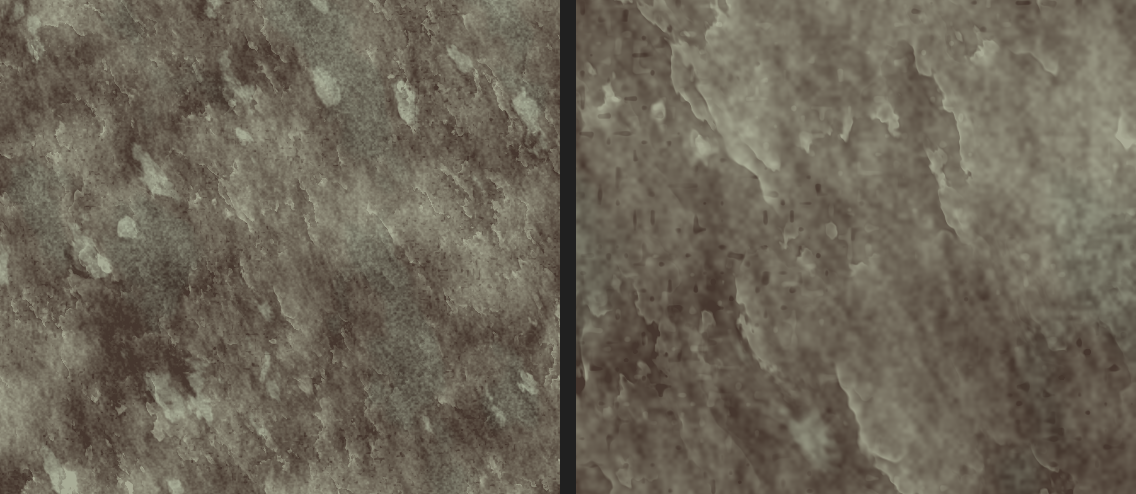
Left: the whole. Right: its middle third, enlarged.
Write a WebGL 2 fragment shader that draws this texture.

```glsl
#version 300 es
precision highp float;

uniform vec2 u_resolution;
out vec4 fragColor;

float hash(vec2 cell) {
    uvec2 k = uvec2(ivec2(cell) + 4096);
    uint n = k.x * 1597334677u ^ k.y * 3812015801u;
    n = (n ^ (n >> 15)) * 2246822519u;
    n = (n ^ (n >> 13)) * 3266489917u;
    return float((n ^ (n >> 16)) >> 8) / 16777216.0;
}

float valueNoise(vec2 p) {
    vec2 i = floor(p), f = fract(p);
    f = f * f * (3.0 - 2.0 * f);
    float low = mix(hash(i), hash(i + vec2(1, 0)), f.x);
    float high = mix(hash(i + vec2(0, 1)), hash(i + vec2(1, 1)), f.x);
    return mix(low, high, f.y);
}

// Fractal sum centred on zero
float fbm(vec2 p, int octaves) {
    float sum = 0.0, gain = 0.5;
    for (int i = 0; i < octaves; i++) {
        sum += gain * (valueNoise(p) - 0.5);
        p = mat2(1.6, 1.2, -1.2, 1.6) * p + 17.3;
        gain *= 0.55;
    }
    return sum;
}

// Broken rim along the zero line: pale above it, shaded below,
// strongest where the slope faces the light
float rim(vec2 p, vec2 toLight, float width) {
    float level = fbm(p, 5);
    float slope = level - fbm(p - toLight, 3);
    float facing = mix(0.2, 1.0, smoothstep(-0.04, 0.08, slope));
    float x = level / width;
    float pale = smoothstep(-0.35, 0.15, x) * exp(-max(x, 0.0));
    float shade = smoothstep(0.1, -0.4, x) * exp(min(x, 0.0) * 0.7);
    return facing * (pale - 0.4 * shade);
}

// Scattered elongated scars: x = pale body, y = shaded flank
vec2 scars(vec2 p, float density, float ragged) {
    vec2 g = p * density, base = floor(g), result = vec2(0);
    for (int y = -1; y <= 1; y++)
    for (int x = -1; x <= 1; x++) {
        vec2 cell = base + vec2(x, y);
        float present = step(0.45, hash(cell + 71.0));
        vec2 centre = cell + vec2(hash(cell), hash(cell + 33.0));
        float size = mix(0.08, 0.22, hash(cell + 55.0));
        vec2 d = (g - centre) / (size * vec2(0.9, 1.5));
        float body = smoothstep(1.0, 0.3, length(d) + ragged);
        float flank = smoothstep(1.3, 0.3, length(d + vec2(0.9, -0.2)) + ragged);
        result = max(result, present * vec2(body, flank * (1.0 - body)));
    }
    return result;
}

void main() {
    vec2 p = gl_FragCoord.xy / u_resolution.y;

    // Slanted frame, stretched along the grain of the surface
    vec2 q = vec2(dot(p, vec2(0.89, 0.45)), 0.65 * dot(p, vec2(0.45, -0.89)));
    vec2 warp = vec2(fbm(q * 10.0 + 3.0, 3), fbm(q * 10.0 + 41.0, 3));
    vec2 w = q + 0.03 * warp;

    // Broad stains and a few speckled grey basins
    float stain = fbm(p * 7.0 + 0.3 * warp + 9.0, 6);
    float mottle = fbm(w * 30.0 + 60.0, 4);
    float basin = smoothstep(0.15, 0.25, fbm(w * 6.0 + 127.0, 4));

    // Wrinkled rims at two sizes, broken up by patchy masks
    float coarseMask = smoothstep(-0.07, 0.09, fbm(p * 9.0 + 80.0, 3));
    float fineMask = smoothstep(-0.08, 0.08, fbm(p * 13.0 + 130.0, 3));
    float coarse = rim(w * 14.0 + 14.0, vec2(0.2, 0.05), 0.07) * coarseMask;
    float fine = rim(w * 32.0 + 90.0, vec2(0.3, 0.08), 0.1) * fineMask;

    // Low relief lit from the side
    vec2 toLight = vec2(0.005, 0.0015);
    float relief = fbm(w * 28.0 + 50.0, 4) - fbm((w + toLight) * 28.0 + 50.0, 4);

    vec2 scar = scars(w, 7.0, 3.8 * fbm(w * 34.0 + 7.0, 4));

    // Fine grit, small pits and pale flecks
    float grit = valueNoise(p * 290.0) + valueNoise(p * 180.0 + 11.0) - 1.0;
    float pitMask = smoothstep(-0.08, 0.1, fbm(p * 10.0 + 160.0, 3));
    float pits = smoothstep(0.76, 0.93, valueNoise(p * 170.0 + 200.0)) * pitMask;
    float flecks = smoothstep(0.76, 0.93, valueNoise(p * 160.0 + 300.0)) * fineMask;

    float rough = 1.0 - 0.6 * basin;
    float tone = 0.35 + 1.35 * stain + 0.4 * mottle;
    tone = mix(tone, 0.36 + 0.5 * stain, 0.55 * basin);
    tone += rough * (0.55 * coarse + 0.48 * fine + 1.25 * relief);
    tone += 0.45 * scar.x - 0.22 * scar.y;
    tone += grit * mix(0.2, 0.32, basin) + rough * (0.2 * flecks - 0.28 * pits);
    tone = clamp(tone, -0.15, 1.15);

    // Brown to pale sage, with a slightly cooler cast in basins
    vec3 color = mix(vec3(0.32, 0.27, 0.23), vec3(0.62, 0.62, 0.54), tone);
    color += vec3(-0.012, 0.004, 0.004) * max(basin, 0.6 * scar.x);
    fragColor = vec4(color, 1.0);
}
```
